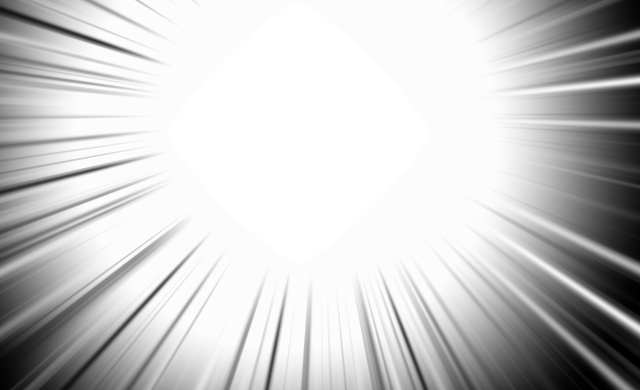
Write a Shadertoy shader that draws this background.

```glsl
// Monochrome burst: a white core with light and dark streaks racing to shadowed edges.

#define GLOW_CENTER vec2(0.737, 0.647)
#define RAY_CENTER vec2(0.820, 0.705)
#define CORE_CENTER vec2(0.765, 0.658)
#define GLOW_RANGE vec2(0.510, 1.000)
#define RAY_RANGE vec2(0.380, 0.620)
#define CORE_SIZE 0.338
#define SPOKE_STEP 8.0
#define LIGHT_OFFSET -1.8
#define DARK_OFFSET 1.6
#define FINE_STRENGTH 0.45

const float TAU = 6.2831853;

vec2 hashGradient(vec2 cell) {
    float h = fract(sin(dot(cell, vec2(127.1, 311.7))) * 43758.5);
    return vec2(cos(h * TAU), sin(h * TAU));
}

float gradientNoise(vec2 p) {
    vec2 cell = floor(p), f = fract(p);
    vec2 u = f * f * f * (f * (f * 6.0 - 15.0) + 10.0);
    float a = dot(hashGradient(cell), f);
    float b = dot(hashGradient(cell + vec2(1, 0)), f - vec2(1, 0));
    float c = dot(hashGradient(cell + vec2(0, 1)), f - vec2(0, 1));
    float d = dot(hashGradient(cell + vec2(1, 1)), f - vec2(1, 1));
    return mix(mix(a, b, u.x), mix(c, d, u.x), u.y);
}

// Repeating spokes in degrees; the strength cycles every few spokes.
float spokes(float angle, float offset, float halfWidth, float cycle, float phase) {
    float turn = (angle - offset) / SPOKE_STEP;
    float index = floor(turn + 0.5);
    float away = (turn - index) * SPOKE_STEP / halfWidth;
    float strength = 0.5 + 0.5 * cos(TAU * (index - phase) / cycle);
    return strength * exp(-away * away);
}

void mainImage(out vec4 fragColor, in vec2 fragCoord) {
    // Canvas heights as units, with the layout anchored to a fixed aspect
    vec2 p = fragCoord / iResolution.y;
    p.x += 0.5 * (1.641 - iResolution.x / iResolution.y);

    // Soft circular shadow toward the corners
    float glowDistance = length(p - GLOW_CENTER);
    float tone = 1.0 - smoothstep(GLOW_RANGE.x, GLOW_RANGE.y, glowDistance);

    // Polar frame of the streaks
    vec2 ray = p - RAY_CENTER;
    float radius = length(ray);
    vec2 dir = ray / max(radius, 0.0001);
    float angle = mod(degrees(atan(dir.y, dir.x)), 360.0);
    float reach = smoothstep(RAY_RANGE.x, RAY_RANGE.y, radius);
    float leftSide = smoothstep(0.3, 0.95, -dir.x);
    float rightSide = smoothstep(0.2, 0.9, dir.x);

    // Fine streaks: noise sampled around the direction circle
    float fine = 0.6 * gradientNoise(dir * 19.0 + 3.7)
               + 0.6 * gradientNoise(dir * 53.0 + 8.1);
    float fineDark = smoothstep(0.08, 0.45, fine);
    float fineLight = smoothstep(0.08, 0.45, -fine);
    float fineWeight = FINE_STRENGTH * reach * (0.6 + 0.4 * leftSide);
    tone *= 1.0 - fineWeight * fineDark * (1.0 - 0.4 * rightSide);
    tone = mix(tone, 1.0, fineWeight * fineLight * 0.6);

    // Bold dark spokes on the left and below
    float lean = 1.5 * smoothstep(195.0, 203.0, angle);
    float dark = spokes(angle, DARK_OFFSET + lean, 0.55, 4.0, 0.0);
    dark *= 1.0 - smoothstep(0.5, 0.9, dir.x);
    tone *= 1.0 - 0.72 * dark * reach;

    // Bold light spokes, strongest on the right
    float light = spokes(angle, LIGHT_OFFSET, 0.85, 5.0, 1.0);
    tone = mix(tone, 0.98, light * (0.55 + 0.4 * rightSide));

    // Faint rounded diamond of pure white at the core
    vec2 core = pow(abs(p - CORE_CENTER) / CORE_SIZE, vec2(1.2));
    float inside = 1.0 - smoothstep(0.985, 1.015, core.x + core.y);
    tone = mix(min(tone, 0.988), 1.0, inside);

    fragColor = vec4(vec3(clamp(tone, 0.0, 1.0)), 1.0);
}
```
